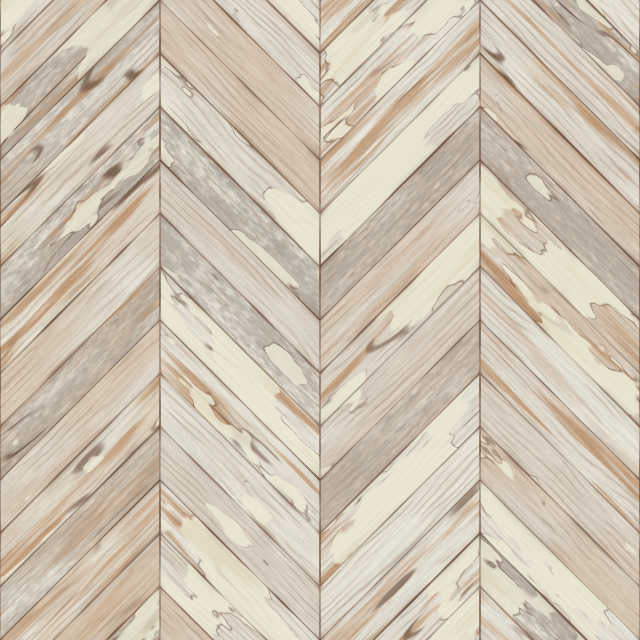
Give the GLSL for this texture, as a Shadertoy shader.

```glsl
// Chevron parquet of pale, weathered wood: four columns of slanted planks with grain, stains and cracks.
#define COLUMNS 4.0
#define ROWS 12.0
#define SEAM_WIDTH 0.0013
#define GRAIN_DENSITY 620.0
#define GRAIN_WARP 17.0
#define WHITE_WOOD vec3(0.89, 0.875, 0.83)
#define BEIGE_WOOD vec3(0.84, 0.80, 0.745)
#define TAN_WOOD vec3(0.82, 0.74, 0.64)
#define CREAM_WOOD vec3(0.92, 0.905, 0.825)
#define GREY_WOOD vec3(0.68, 0.645, 0.60)
#define RUST vec3(0.73, 0.56, 0.41)
#define DARK_BROWN vec3(0.38, 0.27, 0.20)

float hash(vec2 p) {
    return fract(sin(dot(p, vec2(127.1, 311.7))) * 43758.55);
}

float noise(vec2 p) {
    vec2 cell = floor(p), f = fract(p);
    f = f * f * (3.0 - 2.0 * f);
    return mix(mix(hash(cell), hash(cell + vec2(1, 0)), f.x),
               mix(hash(cell + vec2(0, 1)), hash(cell + vec2(1, 1)), f.x), f.y);
}

float fbm(vec2 p) {
    float sum = 0.0, amplitude = 0.53;
    for (int i = 0; i < 4; i++) {
        sum += amplitude * noise(p);
        p = p * 2.03 + 17.3;
        amplitude *= 0.5;
    }
    return sum;
}

// Wood surface: q.x runs along the plank, q.y across it, both in canvas units
vec3 plankColor(vec2 q, vec2 id, float warmth) {
    vec2 seed = 50.0 * vec2(hash(id + 3.1), hash(id + 7.7));
    float tone = hash(id + 11.3);
    float stain = hash(id + 23.9);
    float weather = smoothstep(0.72, 0.95, hash(id + 31.7));

    // Base tone with soft drift along the board
    float drift = fbm(q * vec2(8.0, 30.0) + seed);
    vec3 color = mix(WHITE_WOOD, BEIGE_WOOD, smoothstep(0.25, 0.85, tone * 0.6 + drift * 0.5));
    color = mix(color, TAN_WOOD, clamp(warmth + smoothstep(0.7, 1.0, tone) * 0.6, 0.0, 0.8)
                * smoothstep(0.2, 0.6, drift));

    // Smooth cream areas with a broken brown rim
    float field = fbm(q * vec2(9.0, 25.0) + seed.yx + 9.0);
    float level = mix(0.38, 1.0, hash(id + 41.1)) + warmth * 0.3;
    float cream = smoothstep(level, level + 0.035, field);
    float rim = 1.0 - smoothstep(0.0, 0.018, abs(field - level));
    rim *= smoothstep(0.45, 0.7, noise(q * vec2(22.0, 35.0) + seed));
    color = mix(color, CREAM_WOOD, cream * 0.9);

    // Long rust bands and grey weathering
    float band = fbm(q * vec2(5.0, 75.0) + seed + 21.0);
    float bare = 1.0 - 0.85 * cream;
    color = mix(color, RUST, smoothstep(0.52, 0.76, band) * smoothstep(0.15, 0.8, stain) * bare * 0.85);
    float speckle = fbm(q * vec2(90.0, 230.0) + seed);
    color = mix(color, GREY_WOOD, weather * bare * smoothstep(0.25, 0.7, speckle * 0.6 + drift * 0.5) * 0.8);

    // Wavy growth lines and fine fibres
    float warp = fbm(q * vec2(6.0, 19.0) + seed + 33.0);
    float wave = 0.5 + 0.5 * sin(q.y * GRAIN_DENSITY + GRAIN_WARP * warp);
    float growth = pow(wave, 4.0) * smoothstep(0.2, 0.75, noise(q * vec2(16.0, 65.0) + seed));
    color = mix(color, mix(GREY_WOOD, RUST, 0.4), growth * bare * 0.5);
    float fibre = noise(q * vec2(28.0, 400.0) + seed) - 0.5;
    color += fibre * 0.065 * bare;
    color += (noise(q * 260.0 + seed) - 0.5) * 0.025 * bare;

    // Thin dark cracks following the grain
    float path = noise(q * vec2(6.0, 52.0) + seed + 61.0);
    float crack = 1.0 - smoothstep(0.015, 0.075, abs(path - 0.5));
    crack *= smoothstep(0.53, 0.78, noise(q * vec2(15.0, 48.0) + seed + 5.0));
    crack *= smoothstep(0.3, 0.9, stain) * bare;
    return mix(color, DARK_BROWN, max(crack * 0.75, rim * 0.4));
}

void mainImage(out vec4 fragColor, in vec2 fragCoord) {
    vec2 uv = fragCoord / iResolution.xy;
    float pixel = 1.0 / iResolution.y;

    // Chevron layout: neighbouring columns lean in opposite directions at 45 degrees
    float column = floor(uv.x * COLUMNS);
    float x = uv.x - column / COLUMNS;
    float lean = mod(column, 2.0) < 0.5 ? 1.0 : -1.0;
    float v = (uv.y - lean * x) * ROWS;
    float row = floor(v);
    float f = v - row;
    vec2 id = vec2(column, mod(row, ROWS));

    // Orthogonal plank coordinates
    float rise = (f - 0.5) / ROWS;
    vec2 q = vec2(2.0 * x + lean * rise, rise) * 0.7071;
    float warmth = column < 0.5 ? 0.55 * smoothstep(1.1, 0.4, uv.y) : 0.0;
    vec3 color = plankColor(q, id, warmth);

    // Seams between planks, uneven in darkness and width
    float edge = (0.5 - abs(f - 0.5)) / ROWS * 0.7071;
    vec2 seamId = vec2(column, mod(row + step(0.5, f), ROWS));
    float wear = noise(vec2(x * 28.0 + 40.0 * hash(seamId), 7.0 * hash(seamId + 2.0)));
    float width = SEAM_WIDTH * mix(0.5, 1.4, wear);
    float seam = 1.0 - smoothstep(width - pixel * 0.7, width + pixel * 0.7, edge);
    float strength = mix(0.3, 0.9, wear) * mix(0.55, 1.0, hash(seamId + 5.0));
    float soot = exp(-edge * 260.0) * smoothstep(0.5, 1.0, wear) * 0.3;
    color = mix(color, DARK_BROWN, max(seam * strength, soot));

    // Vertical joints, darkest where plank tips meet
    float side = min(x, 1.0 / COLUMNS - x);
    float joint = 1.0 - smoothstep(0.0004, 0.0006 + pixel, side);
    float jointWear = noise(vec2(floor(uv.x * COLUMNS + 0.5) * 9.0, uv.y * 30.0));
    float tip = exp(-side * 220.0 - edge * 300.0);
    color = mix(color, DARK_BROWN, max(joint * mix(0.3, 0.8, jointWear), tip * 0.55));

    fragColor = vec4(clamp(color, 0.0, 1.0), 1.0);
}
```
